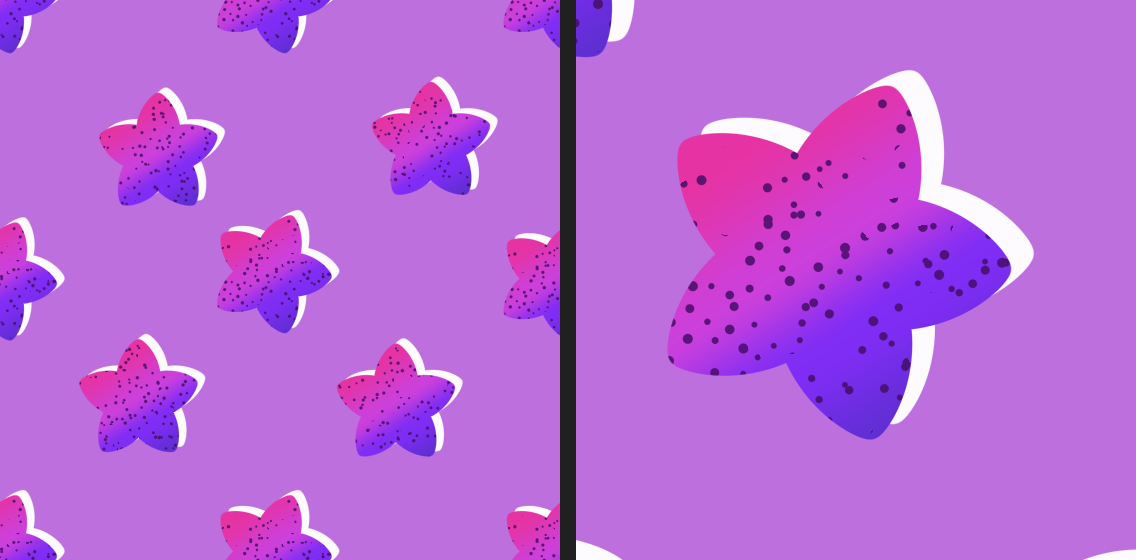
Left: the whole. Right: its middle third, enlarged.
This pattern is drawn by a WebGL 1 fragment shader. Its source:

```glsl
precision highp float;

// Plump five-armed stars in two offset lattices on a flat lilac ground.
// Each star is a folded circular-arc distance shape with a white copy shifted
// behind it, a diagonal colour ramp and clumps of hashed dark specks.

uniform vec2 u_resolution;

// Shape, in fractions of the canvas
const float TIP_RADIUS   = 0.1155;
const float NOTCH_RADIUS = 0.0665;
const float EDGE_BULGE   = 0.0072;
const float TIP_ROUNDING = 0.0065;
const float LEAN         = -0.3665;               // turn of the tilted stars
const vec2  BACK_SHIFT   = vec2(0.0135, 0.0092);  // white copy behind

// Specks
const float SPECK_CELL    = 0.0165;
const float SPECK_RADIUS  = 0.0026;
const float SPECK_DENSITY = 0.46;
const float CLUMP_SCALE   = 24.0;
const float CLUMP_AMOUNT  = 0.9;

// Colours
const vec3 GROUND  = vec3(0.740, 0.435, 0.870);
const vec3 WHITE   = vec3(0.995, 0.985, 1.000);
const vec3 PINK    = vec3(0.900, 0.200, 0.640);
const vec3 MAGENTA = vec3(0.800, 0.250, 0.860);
const vec3 VIOLET  = vec3(0.500, 0.175, 0.960);
const vec3 INDIGO  = vec3(0.370, 0.180, 0.820);
const vec3 SPECK   = vec3(0.270, 0.050, 0.400);
const vec2 RAMP_DIRECTION = vec2(0.53, -0.85);

const float SECTOR = 6.2831853 / 5.0;

float pixelSize;

vec3 hash3(vec2 p) {
  vec3 q = fract(p.xyx * vec3(0.1031, 0.1030, 0.0973));
  q += dot(q, q.yxz + 33.33);
  return fract((q.xxy + q.yzz) * q.zyx);
}

float cornerSlope(vec2 cell, vec2 offset) {
  float angle = 6.2831853 * hash3(cell).x;
  return dot(vec2(cos(angle), sin(angle)), offset);
}

float gradientNoise(vec2 p) {
  vec2 cell = floor(p), f = fract(p);
  vec2 w = f * f * f * (f * (f * 6.0 - 15.0) + 10.0);
  vec2 e = vec2(1.0, 0.0);
  return mix(
    mix(cornerSlope(cell, f), cornerSlope(cell + e, f - e), w.x),
    mix(cornerSlope(cell + e.yx, f - e.yx), cornerSlope(cell + 1.0, f - 1.0), w.x), w.y);
}

float coverage(float d) {
  return 1.0 - smoothstep(-0.75 * pixelSize, 0.75 * pixelSize, d);
}

vec2 rotate(vec2 p, float a) {
  return vec2(cos(a) * p.x - sin(a) * p.y, sin(a) * p.x + cos(a) * p.y);
}

// Fold into half an arm, whose edge is one arc from tip to notch
float starDistance(vec2 p) {
  float a = mod(atan(p.x, p.y + 1e-6) + 0.5 * SECTOR, SECTOR) - 0.5 * SECTOR;
  vec2 q = length(p) * vec2(sin(a), cos(a));
  q.x = sqrt(q.x * q.x + TIP_ROUNDING * TIP_ROUNDING);
  vec2 tip = vec2(0.0, TIP_RADIUS);
  vec2 notch = NOTCH_RADIUS * vec2(sin(0.5 * SECTOR), cos(0.5 * SECTOR));
  vec2 outward = normalize(vec2(tip.y - notch.y, notch.x));
  float halfChord = 0.5 * distance(tip, notch);
  float arcRadius = (halfChord * halfChord + EDGE_BULGE * EDGE_BULGE) / (2.0 * EDGE_BULGE);
  vec2 arcCentre = 0.5 * (tip + notch) - outward * (arcRadius - EDGE_BULGE);
  return distance(q, arcCentre) - arcRadius;
}

// Two overlapping jittered grids, thinned by noise so specks gather in clumps
float specks(vec2 p, float seed) {
  float ink = 0.0;
  for (int layer = 0; layer < 2; layer++) {
    float k = float(layer);
    vec2 g = rotate(p, 0.4 + 0.9 * k) / SPECK_CELL + 40.0 + 37.0 * seed + 211.0 * k;
    vec3 h = hash3(floor(g));
    float radius = SPECK_RADIUS * mix(0.65, 1.15, h.z);
    float d = length(fract(g) - mix(vec2(0.2), vec2(0.8), h.xy)) * SPECK_CELL - radius;
    float clump = gradientNoise(p * CLUMP_SCALE + 19.0 * seed + 30.0);
    float chance = SPECK_DENSITY + CLUMP_AMOUNT * clump;
    ink = max(ink, coverage(d) * step(hash3(floor(g) + 77.0).y, chance));
  }
  return ink;
}

vec3 ramp(float t) {
  vec3 c = mix(PINK, MAGENTA, smoothstep(-0.75, -0.02, t));
  c = mix(c, VIOLET, smoothstep(-0.08, 0.40, t));
  return mix(c, INDIGO, smoothstep(0.40, 1.0, t));
}

void paintStar(inout vec3 colour, vec2 p, float turn, float seed) {
  vec2 local = rotate(p, -turn);
  colour = mix(colour, WHITE, coverage(starDistance(rotate(p - BACK_SHIFT, -turn))));
  vec3 body = ramp(dot(p, RAMP_DIRECTION) / TIP_RADIUS);
  body = mix(body, SPECK, 0.85 * specks(local, seed));
  colour = mix(colour, body, coverage(starDistance(local)));
}

void main() {
  float side = min(u_resolution.x, u_resolution.y);
  vec2 uv = gl_FragCoord.xy / side;
  pixelSize = 1.0 / side;
  vec3 colour = GROUND;
  for (int row = 0; row < 3; row++) {
    for (int column = 0; column < 3; column++) {
      float i = float(column), j = float(row);
      float middleRow = j * (2.0 - j), sideColumn = abs(i - 1.0);
      // Tilted stars: three by three, centred near the canvas edges
      vec2 tilted = vec2(-0.019 + 0.501 * i + 0.0104 * sideColumn,
                         1.012 - 0.5 * j - 0.013 * middleRow * sideColumn);
      paintStar(colour, uv - tilted, LEAN, 5.0);
      // Upright stars: two by two in the gaps, slightly skewed
      if (row < 2 && column < 2) {
        vec2 upright = vec2(0.2826, 0.724) + i * vec2(0.487, 0.0195)
                     - j * vec2(0.0352, 0.440) - i * j * 0.0273;
        paintStar(colour, uv - upright, 0.0, 1.0 + i + 2.0 * j);
      }
    }
  }
  gl_FragColor = vec4(colour, 1.0);
}
```
